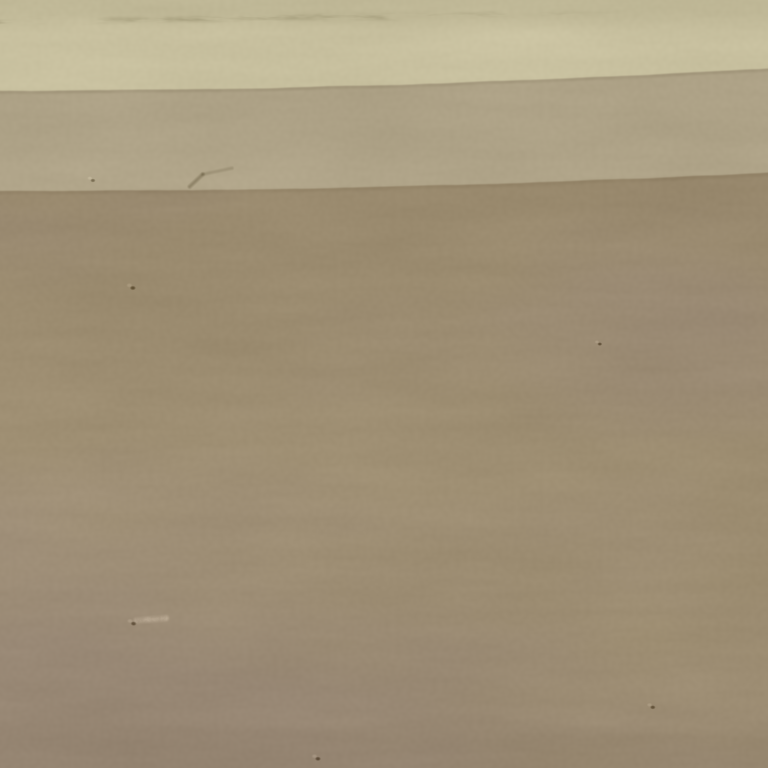
This texture is drawn by a Shadertoy shader. Its source:

```glsl
// Draws a softly lit painted wall below two pale, gently curved ledges.

// Surface colours
const vec3 CREAM = vec3(0.785, 0.755, 0.625);
const vec3 LEDGE = vec3(0.680, 0.634, 0.527);
const vec3 WALL_WARM = vec3(0.612, 0.550, 0.440);
const vec3 WALL_ROSE = vec3(0.600, 0.535, 0.460);

// Edge curves: height at the left, rise towards the right
const vec2 UPPER_EDGE = vec2(0.882, 0.029);
const vec2 LOWER_EDGE = vec2(0.751, 0.024);
const float EDGE_WOBBLE = 0.0022;
const float EDGE_SOFTNESS = 0.0016;

// Surface finish
const float BRUSH_STRENGTH = 0.022;
const float MOTTLE_STRENGTH = 0.030;
const float GRAIN_STRENGTH = 0.010;

// Paint flecks: position, radius
const int FLECK_COUNT = 6;
const vec3 FLECKS[FLECK_COUNT] = vec3[](
    vec3(0.173, 0.625, 0.0035), vec3(0.174, 0.188, 0.0035),
    vec3(0.850, 0.079, 0.0032), vec3(0.781, 0.552, 0.0028),
    vec3(0.121, 0.765, 0.0030), vec3(0.414, 0.012, 0.0034));

vec2 hashGradient(vec2 cell) {
    vec3 h = fract(cell.xyx * vec3(0.1031, 0.1030, 0.0973));
    h += dot(h, h.yzx + 33.33);
    float angle = 6.2832 * fract((h.x + h.y) * h.z);
    return vec2(cos(angle), sin(angle));
}

float gradientNoise(vec2 p) {
    vec2 i = floor(p), f = fract(p);
    vec2 u = f * f * f * (f * (f * 6.0 - 15.0) + 10.0);
    vec2 e = vec2(0.0, 1.0);
    float bottom = mix(dot(hashGradient(i), f),
                       dot(hashGradient(i + e.yx), f - e.yx), u.x);
    float top = mix(dot(hashGradient(i + e.xy), f - e.xy),
                    dot(hashGradient(i + e.yy), f - e.yy), u.x);
    return mix(bottom, top, u.y);
}

float layeredNoise(vec2 p) {
    float sum = 0.0, weight = 0.55;
    for (int i = 0; i < 4; i++) {
        sum += weight * gradientNoise(p);
        p = p * 2.03 + 17.3;
        weight *= 0.5;
    }
    return sum;
}

float edgeHeight(vec2 curve, float x, float seed) {
    return curve.x + curve.y * x * x
         + EDGE_WOBBLE * layeredNoise(vec2(x * 9.0, seed));
}

float segmentDistance(vec2 p, vec2 a, vec2 b) {
    vec2 d = b - a;
    return length(p - a - d * clamp(dot(p - a, d) / dot(d, d), 0.0, 1.0));
}

float stroke(vec2 p, vec2 a, vec2 b, float radius) {
    return 1.0 - smoothstep(0.0, radius, segmentDistance(p, a, b));
}

vec3 wallColor(vec2 p) {
    float rose = smoothstep(0.55, 0.05, p.y + 0.28 * p.x);
    rose += 0.5 * exp(-dot((p - vec2(0.92, 0.57)) * vec2(5.0, 9.0), (p - vec2(0.92, 0.57)) * vec2(5.0, 9.0)));
    rose += 0.8 * layeredNoise(p * vec2(2.0, 5.0));
    vec3 color = mix(WALL_WARM, WALL_ROSE, clamp(rose, 0.0, 1.0));
    // Lighter drift on the left, darker base and shaded top
    color += 0.022 * exp(-pow((p.y - 0.37) / 0.12, 2.0)) * (1.0 - p.x);
    color -= 0.018 * smoothstep(0.065, 0.035, p.y);
    return color - 0.012 * smoothstep(0.62, 0.77, p.y);
}

vec3 creamColor(vec2 p) {
    vec3 color = CREAM - 0.035 * smoothstep(0.955, 0.985, p.y);
    // Faint dragged streaks near the top
    float streakLine = 0.972 + 0.013 * p.x + 0.004 * layeredNoise(vec2(p.x * 7.0, 4.0));
    float broken = smoothstep(-0.1, 0.25, layeredNoise(p * vec2(11.0, 60.0)));
    float streak = exp(-pow((p.y - streakLine) / 0.004, 2.0));
    return color - 0.085 * streak * broken * smoothstep(0.9, 0.5, p.x);
}

void mainImage(out vec4 fragColor, in vec2 fragCoord) {
    vec2 p = fragCoord / iResolution.xy;
    float soft = max(EDGE_SOFTNESS, 0.75 / iResolution.y);
    float upper = p.y - edgeHeight(UPPER_EDGE, p.x, 2.7);
    float lower = p.y - edgeHeight(LOWER_EDGE, p.x, 8.3);

    // Three stacked surfaces
    vec3 ledge = LEDGE + 0.012 * smoothstep(-0.06, -0.13, upper);
    vec3 color = mix(wallColor(p), ledge, smoothstep(-soft, soft, lower));
    color = mix(color, creamColor(p), smoothstep(-soft, soft, upper));

    // Thin shadows below each lip
    float lipBreakup = 0.7 + 0.6 * layeredNoise(vec2(p.x * 14.0, 3.0));
    color -= 0.055 * lipBreakup * exp(-pow((upper + 0.002) / 0.0025, 2.0));
    color -= 0.035 * lipBreakup * exp(-pow((lower + 0.002) / 0.0030, 2.0));

    // Brushing, broad mottling and fine grain
    color += BRUSH_STRENGTH * layeredNoise(p * vec2(5.0, 42.0));
    color += MOTTLE_STRENGTH * layeredNoise(p * vec2(3.0, 6.0) + 5.0);
    color += GRAIN_STRENGTH * gradientNoise(p * 130.0);

    // Chipped notch on the lower ledge
    color -= 0.13 * stroke(p, vec2(0.247, 0.757), vec2(0.264, 0.773), 0.0045);
    color -= 0.07 * stroke(p, vec2(0.264, 0.773), vec2(0.302, 0.781), 0.0040);

    // Flecks with a small lit rim, and a pale scrape
    for (int i = 0; i < FLECK_COUNT; i++) {
        vec2 q = (p - FLECKS[i].xy) * vec2(0.75, 1.0);
        float r = FLECKS[i].z;
        color -= 0.22 * (1.0 - smoothstep(0.2 * r, r, length(q)));
        color += 0.06 * (1.0 - smoothstep(0.2 * r, r, length(q + vec2(r, -r))));
    }
    float scrape = stroke(p, vec2(0.178, 0.192), vec2(0.216, 0.195), 0.0065);
    color += 0.13 * scrape * (0.7 + layeredNoise(p * 90.0));

    fragColor = vec4(clamp(color, 0.0, 1.0), 1.0);
}
```
